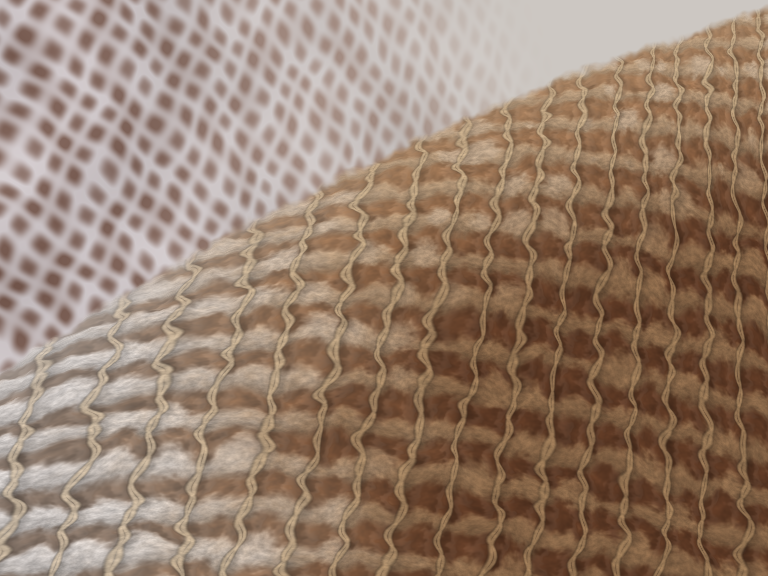
Write a WebGL 2 fragment shader that draws this texture.

```glsl
#version 300 es
precision highp float;
// A fold of loose cotton gauze: twisted strands over fluffy rows, with a blurred mesh behind.
uniform vec2 u_resolution;
out vec4 fragColor;

const float TAU = 6.2831853;
const float ROW_DENSITY = 12.8;     // rows per canvas height
const float RIDGE_SQUEEZE = 1.5;    // extra rows crowded in at the fold
const float PLY_RADIUS = 0.055;     // in cells
const float ROW_RADIUS = 0.2;       // in cells
const float MESH_DENSITY = 20.0;    // far mesh cells per canvas height
const vec3 FLUFF = vec3(0.83, 0.81, 0.80);
const vec3 STRAW = vec3(0.73, 0.62, 0.50);
const vec3 TAN_YARN = vec3(0.54, 0.41, 0.29);
const vec3 CREAM_PLY = vec3(0.79, 0.69, 0.55);
const vec3 BROWN_PLY = vec3(0.62, 0.49, 0.35);
const vec3 AMBER_HOLE = vec3(0.60, 0.44, 0.31);
const vec3 UMBER_HOLE = vec3(0.36, 0.22, 0.14);
const vec3 GREY_HOLE = vec3(0.52, 0.45, 0.40);
const vec3 ROSE_HOLE = vec3(0.48, 0.37, 0.33);
const vec3 PINK_HAZE = vec3(0.66, 0.57, 0.53);
const vec3 FAR_THREAD = vec3(0.80, 0.77, 0.78);
const vec3 FAR_CREAM = vec3(0.80, 0.78, 0.76);

vec2 hash2(vec2 p) {
  vec3 q = fract(p.xyx * vec3(0.1031, 0.1030, 0.0973));
  q += dot(q, q.yzx + 33.33);
  return fract((q.xx + q.yz) * q.zy);
}

float cornerSlope(vec2 cell, vec2 offset) {
  float angle = TAU * hash2(cell).x;
  return dot(vec2(cos(angle), sin(angle)), offset);
}

float gradientNoise(vec2 p) {
  vec2 i = floor(p), f = fract(p), e = vec2(1.0, 0.0);
  vec2 s = f * f * f * (f * (f * 6.0 - 15.0) + 10.0);
  float low = mix(cornerSlope(i, f), cornerSlope(i + e, f - e), s.x);
  float high = mix(cornerSlope(i + e.yx, f - e.yx), cornerSlope(i + 1.0, f - 1.0), s.x);
  return mix(low, high, s.y);
}

float fbm(vec2 p) {
  float sum = 0.0, gain = 0.7;
  for (int i = 0; i < 3; i++) {
    sum += gain * gradientNoise(p);
    p = mat2(1.6, 1.2, -1.2, 1.6) * p + 7.3;
    gain *= 0.55;
  }
  return sum;
}

float ridgeHeight(float x) { return 0.35 + 0.66 * x - 0.14 * x * x; }

// Canvas position to (strand, row) coordinates on the curved near cloth
vec2 clothCoords(vec2 p, float depth) {
  float foot = p.x - p.y * (0.25 - 0.13 * p.x * p.x * p.x);
  float sag = p.y + 0.15 * (p.x - 0.35) * (p.x - 0.35);
  vec2 w = vec2(foot * (2.0 * foot + 8.9) - 0.86,
                ROW_DENSITY * sag + RIDGE_SQUEEZE * exp(-depth / 0.1));
  return w + 0.25 * vec2(gradientNoise(w * 0.8), gradientNoise(w * 0.8 + 19.0));
}

// Coverage of cotton tufts scattered along the rows
float tufts(vec2 w, float fuzz) {
  float cover = 0.0;
  for (int j = -1; j <= 1; j++)
    for (int i = -1; i <= 1; i++) {
      vec2 cell = floor(w) + vec2(i, j);
      vec2 rnd = hash2(cell + 40.0);
      vec2 center = cell + vec2(0.2 + 0.6 * rnd.x, 0.45 + 0.25 * rnd.y);
      float radius = 0.4 * smoothstep(0.1, 1.0, rnd.y) + 0.25 * fuzz;
      float d = length((w - center) * vec2(0.9, 1.0)) - radius;
      cover = max(cover, smoothstep(0.1, -0.18, d) * step(0.25, rnd.y));
    }
  return cover;
}

vec3 nearCloth(vec2 p, float depth) {
  vec2 w = clothCoords(p, depth);
  float fuzz = fbm(w * vec2(2.6, 3.4));
  float fibre = fbm(w * vec2(6.0, 9.0) + 5.0);
  float drift = gradientNoise(w * 0.45 + 60.0);
  float white = 1.0 - smoothstep(0.02, 0.75, p.x + 0.12 * fuzz + 0.1 * drift);
  float shade = smoothstep(0.02, 0.42, depth) * smoothstep(0.2, 0.9, p.x + 0.15 * drift);
  vec3 hole = mix(mix(AMBER_HOLE, UMBER_HOLE, shade), GREY_HOLE, white);
  vec3 yarn = mix(mix(STRAW, TAN_YARN, shade), FLUFF, white);
  vec3 ply = mix(mix(CREAM_PLY, BROWN_PLY, shade), FLUFF, 0.35 * white);

  // Gaps, with faint threads of the layer beneath
  float under = abs(fract(w.x * 2.0 + 0.7 * fuzz) - 0.5);
  vec3 color = hole * (0.97 + 0.3 * fuzz) + 0.04 * smoothstep(0.3, 0.05, under);

  // Fluffy rows, lit from above
  float across = fract(w.y) - 0.5 + 0.05 * cos(TAU * w.x);
  float lump = gradientNoise(vec2(w.x * 1.6, floor(w.y) * 5.7));
  float radius = ROW_RADIUS + 0.07 * white + 0.2 * lump + 0.22 * fuzz;
  float row = smoothstep(0.14, -0.12, abs(across) - radius);
  color = mix(color, yarn * (0.94 + 0.5 * across + 0.22 * fibre), row * 0.92);
  float tuft = tufts(w, fuzz);
  vec3 cotton = mix(yarn, FLUFF, 0.25 * (1.0 - shade)) * (1.0 + 0.25 * fibre + 0.12 * fuzz);
  color = mix(color, cotton, tuft * 0.8);

  // Two-ply strands, jogging sideways at each row
  float jog = 0.06 * sin(TAU * w.y) + 0.02 * sin(2.0 * TAU * w.y);
  float x = w.x + jog + 0.12 * gradientNoise(w * 1.7);
  float side = x - round(x);
  float twist = 0.045 * sin(TAU * (w.y + hash2(vec2(round(x), 3.0)).x));
  float d = min(abs(side - twist), abs(side + twist));
  color *= 1.0 - 0.16 * smoothstep(0.26, 0.04, abs(side - 0.05));
  float roundness = 1.0 - 0.3 * d * d / (PLY_RADIUS * PLY_RADIUS);
  float strand = smoothstep(0.04, -0.035, d - PLY_RADIUS);
  color = mix(color, ply * (roundness + 0.2 * fibre + 0.15 * fuzz), strand * 0.85);

  // Pale sheen at the fold
  return mix(color, mix(STRAW, FLUFF, white), 0.4 * exp(-max(depth, 0.0) / 0.06));
}

float softBand(float t) { return pow(0.5 + 0.5 * cos(TAU * t), 1.4); }

vec3 farMesh(vec2 p) {
  float s = p.x + 0.6 * p.x * p.x;
  vec2 q = MESH_DENSITY * vec2(0.85 * s - 0.5 * p.y, p.y + 0.6 * s);
  q += 0.45 * vec2(gradientNoise(q * 0.4), gradientNoise(q * 0.4 + 11.0));
  float thread = 1.0 - (1.0 - 0.85 * softBand(q.x)) * (1.0 - 0.85 * softBand(q.y));
  float blot = gradientNoise(q * 0.7 + 30.0);
  thread = clamp(thread + 0.45 * blot, 0.0, 1.0);
  float haze = smoothstep(0.1, 0.75, p.x + 0.25 * (p.y - 0.7));
  vec3 color = mix(mix(ROSE_HOLE, PINK_HAZE, haze), mix(FAR_THREAD, FAR_CREAM, haze * 0.6), thread);
  color += 0.08 * gradientNoise(p * 5.0);
  return mix(color, FAR_CREAM, smoothstep(0.6, 1.0, p.x + 0.4 * (p.y - 0.85)));
}

void main() {
  vec2 p = gl_FragCoord.xy / u_resolution.y;
  float depth = ridgeHeight(p.x) - p.y + 0.018 * fbm(p * 22.0);
  vec3 color = mix(farMesh(p), nearCloth(p, depth), smoothstep(-0.009, 0.009, depth));
  fragColor = vec4(clamp(color, 0.0, 1.0), 1.0);
}
```
